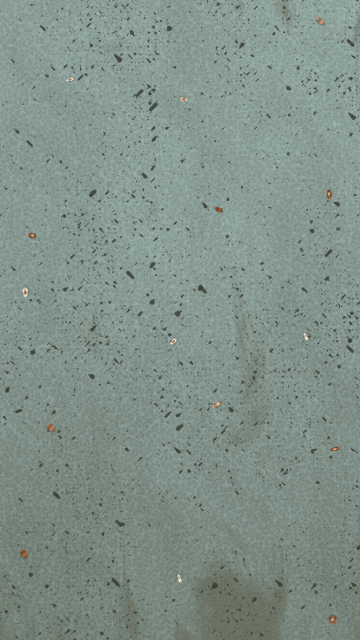
Give the GLSL for this texture, as a Shadertoy shader.

```glsl
// Weathered teal plaster with dark specks, brown stains and a few scattered shells.

const vec3 SHADOW = vec3(0.35, 0.38, 0.33);
const vec3 LIGHT = vec3(0.60, 0.69, 0.675);
const vec3 STAIN = vec3(0.37, 0.375, 0.30);
const vec3 SPECK = vec3(0.21, 0.22, 0.18);
const vec3 CREAM = vec3(0.90, 0.86, 0.78);
const vec3 RUST = vec3(0.58, 0.34, 0.18);

const float TONE_BOTTOM = 0.50;
const float TONE_TOP = 0.84;
const float MOTTLE = 0.17;
const float GRAIN = 0.30;
const float SPECK_DENSITY = 0.20;
const vec2 SHELL_CELL = vec2(0.1875, 0.2);
const float SHELL_SIZE = 0.0078;

vec2 hash2(vec2 p) {
    vec3 h = fract(p.xyx * vec3(0.1031, 0.1030, 0.0973));
    h += dot(h, h.yzx + 33.33);
    return fract((h.xx + h.yz) * h.zy);
}

mat2 rotation(float a) {
    return mat2(cos(a), sin(a), -sin(a), cos(a));
}

// Warped, layered sines: soft mottling around zero.
float clouds(vec2 p) {
    float sum = 0.0, amp = 0.55;
    mat2 turn = rotation(0.9);
    for (int i = 0; i < 6; i++) {
        p = turn * p * 1.85 + 1.7;
        p += 0.55 * sin(p.yx * 1.3);
        sum += amp * sin(p.x) * sin(p.y);
        amp *= 0.68;
    }
    return sum;
}

// Distance to the nearest cell point.
float cellular(vec2 p) {
    vec2 id = floor(p), f = fract(p);
    float nearest = 2.0;
    for (int y = -1; y <= 1; y++)
        for (int x = -1; x <= 1; x++) {
            vec2 o = vec2(x, y);
            nearest = min(nearest, length(o + hash2(id + o) - f));
        }
    return nearest;
}

// Coverage of irregular dots on a jittered grid.
float specks(vec2 p, float scale, float density, float px) {
    vec2 q = p * scale + 0.14 * sin(p.yx * scale * 5.3);
    vec2 id = floor(q);
    vec2 pos = hash2(id + scale), kind = hash2(id + scale * 2.0 + 7.0);
    float radius = mix(0.08, 0.26, kind.y * kind.y);
    float d = length(fract(q) - mix(vec2(0.28), vec2(0.72), pos)) - radius;
    float edge = px * scale * 0.8;
    return step(kind.x, density) * smoothstep(edge, -edge, d);
}

// One small shell per large cell: ovals, slivers and a rare star.
vec3 addShell(vec3 color, vec2 p, float px) {
    vec2 id = floor(p / SHELL_CELL);
    vec2 pos = hash2(id + 41.0), kind = hash2(id + 73.0), look = hash2(id + 19.0);
    vec2 q = p - (id + mix(vec2(0.15), vec2(0.85), pos)) * SHELL_CELL;
    float star = step(0.93, look.x);
    vec2 spun = rotation(kind.x * 6.283) * q;
    spun.y *= mix(mix(1.35, 2.6, kind.y * kind.y), 1.0, star);
    float angle = atan(spun.y, spun.x);
    float wobble = mix(0.10 * cos(angle * 2.0 + 1.0), 0.38 * cos(angle * 5.0), star);
    float size = SHELL_SIZE * mix(0.72, 1.0, pos.y);
    float r = length(spun) / (size * (1.0 + wobble));
    float edge = px / size;

    vec3 body = mix(CREAM, RUST, smoothstep(0.35, 0.75, look.y));
    vec3 heart = mix(RUST, CREAM, step(0.55, look.y));
    body = mix(body, heart, 0.7 * smoothstep(0.65, 0.2, r) * step(0.4, kind.x));
    body *= 0.92 + 0.16 * sin(spun.x / size * 5.0);
    float shade = smoothstep(1.5, 0.5, length(spun + vec2(-0.15, 0.25) * size) / size);
    color *= 1.0 - 0.3 * shade;
    return mix(color, body, smoothstep(1.0 + edge, 1.0 - edge, r));
}

void mainImage(out vec4 fragColor, in vec2 fragCoord) {
    float px = 1.0 / iResolution.y;
    vec2 p = fragCoord * px;
    float side = fragCoord.x / iResolution.x;

    // Plaster tone: light above, darker below, with mottling and fine grain
    float broad = clouds(p * vec2(3.2, 2.4) + 4.0);
    float streaks = clouds(p * vec2(11.0, 3.5) + 9.0);
    float scuffs = clouds(rotation(0.75) * p * vec2(5.0, 5.0) * vec2(1.0, 4.0));
    float tone = mix(TONE_BOTTOM, TONE_TOP, smoothstep(-0.05, 0.8, p.y));
    tone += MOTTLE * (0.6 * broad + 0.45 * streaks + 0.3 * scuffs);
    tone += GRAIN * (cellular(p * 170.0) - 0.5);
    tone += GRAIN * 0.8 * (cellular(p * 310.0 + 50.0) - 0.5);
    vec3 color = mix(SHADOW, LIGHT, clamp(tone, 0.0, 1.15));

    // Brown stains, strongest near the bottom and the left edge
    float reach = 0.45 * smoothstep(0.32, 0.0, p.y) + 0.25 * smoothstep(0.12, 0.0, side);
    float stain = smoothstep(0.25, 1.0, streaks * 0.7 + broad * 0.35 + reach);
    color = mix(color, STAIN, 0.62 * stain);

    // Specks gather in vertical drifts, more towards the upper right
    float drift = smoothstep(-0.45, 0.75, streaks * 0.7 + clouds(p * 6.0 + 21.0) * 0.6);
    float density = SPECK_DENSITY * (0.2 + 1.6 * drift) * mix(0.65, 1.25, side * p.y + 0.2);
    color = mix(color, SPECK, 0.80 * specks(p, 52.0, density * 0.8, px));
    color = mix(color, SPECK, 0.75 * specks(p + 3.1, 95.0, density * 1.3, px));
    color = mix(color, SPECK, 0.55 * specks(p + 7.7, 165.0, density * 1.5, px));

    fragColor = vec4(addShell(color, p, px), 1.0);
}
```
